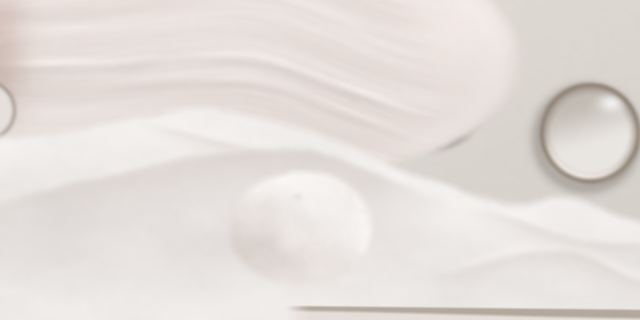
Reproduce this texture procedurally as a WebGL 1 fragment shader.

```glsl
precision highp float;
uniform vec2 u_resolution;

#define BACKDROP vec3(0.852, 0.830, 0.808)
#define BLUSH vec3(0.902, 0.868, 0.852)
#define CREAM vec3(0.950, 0.940, 0.932)
#define VALLEY vec3(0.898, 0.878, 0.870)
#define SHADE vec3(0.815, 0.778, 0.758)
#define RIM vec3(0.560, 0.510, 0.460)
#define DROP_CENTER vec2(1.844, 0.583)
#define DROP_RADIUS 0.157
#define STREAK_GAIN 0.110
#define MOTTLE_GAIN 0.050
#define GRAIN_GAIN 0.012

float hash(vec2 p) {
  return fract(sin(dot(p, vec2(127.1, 311.7))) * 43758.545);
}

float noise(vec2 p) {
  vec2 i = floor(p), f = fract(p);
  f = f * f * (3.0 - 2.0 * f);
  return mix(mix(hash(i), hash(i + vec2(1, 0)), f.x),
             mix(hash(i + vec2(0, 1)), hash(i + vec2(1, 1)), f.x), f.y);
}

float fbm(vec2 p) {
  float sum = 0.0, amp = 0.5;
  for (int i = 0; i < 4; i++) {
    sum += amp * noise(p);
    p = p * 2.03 + 7.3;
    amp *= 0.5;
  }
  return sum;
}

float bell(float d, float width) { return exp(-d * d / (width * width)); }

// Fades in over a..b and out over c..d
float span(float x, float a, float b, float c, float d) {
  return smoothstep(a, b, x) * (1.0 - smoothstep(c, d, x));
}

// Shadow that is crisp along its upper edge and fades downward
float foldShade(float below, float fade) {
  return smoothstep(-0.02, 0.016, below) * exp(-max(below, 0.0) / fade);
}

float ridgeLine(float x) {
  return 0.57 + 0.09 * smoothstep(0.0, 0.65, x) - 0.31 * smoothstep(0.6, 1.75, x)
       + 0.03 * bell(x - 1.76, 0.11) - 0.04 * smoothstep(1.8, 2.0, x);
}

float foldLine(float x) {
  return 0.35 + 0.18 * smoothstep(-0.25, 0.85, x) - 0.2 * smoothstep(0.9, 1.6, x);
}

vec3 blushSmear(vec3 col, vec2 p) {
  vec2 q = (p - vec2(1.0, 0.82)) / vec2(0.62, 0.36);
  q.x = max(q.x, 0.0);
  float edge = (length(q) - 1.0) * 0.45 + 0.025 * (fbm(p * 9.0) - 0.47);
  float flow = p.y + 0.17 * smoothstep(0.7, 1.45, p.x) - 0.04 * bell(p.x - 0.75, 0.4);
  float calm = 1.0 - smoothstep(1.25, 1.5, p.x);
  float streak = fbm(vec2(p.x * 1.8, flow * 20.0)) - 0.47;
  vec3 body = BLUSH + STREAK_GAIN * vec3(0.85, 1.0, 1.05) * streak * calm;
  float groove = flow - 0.785 + 0.015 * (noise(p * vec2(6.0, 2.0)) - 0.5);
  float reach = span(p.x, 0.0, 0.15, 1.1, 1.4) * (0.5 + noise(p * 7.0));
  body += reach * (0.03 * bell(groove - 0.014, 0.012) - 0.032 * bell(groove + 0.01, 0.014));
  float arc = groove + 0.075;
  body += reach * smoothstep(0.4, 0.8, p.x) * (0.022 * bell(arc - 0.012, 0.012) - 0.025 * bell(arc + 0.01, 0.014));
  body += 0.03 * bell(length(p - vec2(1.44, 0.9)), 0.16);
  body += 0.018 * smoothstep(0.75, 1.0, p.y);
  body += 0.014 * bell(edge + 0.05, 0.03);
  body -= vec3(0.09, 0.125, 0.14) * bell(p.x, 0.08) * bell(p.y - 0.84, 0.22);
  col = mix(col, body, 1.0 - smoothstep(-0.03, 0.016, edge));
  return col - 0.14 * bell(edge, 0.012) * bell(length(p - vec2(1.43, 0.54)), 0.06);
}

vec3 creamBody(vec3 col, vec2 p) {
  float depth = ridgeLine(p.x) - p.y + 0.03 * (fbm(p * 8.0) - 0.47);
  float below = foldLine(p.x) - p.y + 0.022 * (fbm(p * 9.0) - 0.47);
  float left = 1.0 - smoothstep(1.1, 1.45, p.x);
  vec3 body = mix(CREAM, VALLEY, smoothstep(0.02, 0.2, depth) * 0.5);
  vec3 hollow = mix(VALLEY, CREAM, smoothstep(0.26, 0.03, p.y) * 0.75);
  body = mix(body, hollow, smoothstep(-0.01, 0.03, below) * left);
  float ramp = smoothstep(0.0, 0.5, p.x);
  body = mix(body, SHADE, (0.3 + 0.2 * ramp) * foldShade(below, 0.075) * left);
  // Creases left of the crest and across the right slope
  float crest = mix(0.61, 0.53, smoothstep(0.4, 0.85, p.x)) - p.y;
  body = mix(body, SHADE, 0.45 * foldShade(crest, 0.025) * span(p.x, 0.42, 0.6, 0.7, 0.95));
  float upper = mix(0.34, 0.235, smoothstep(1.48, 1.9, p.x)) - p.y + 0.015 * (fbm(p * 8.0) - 0.47);
  body = mix(body, SHADE, 0.45 * foldShade(upper, 0.05) * smoothstep(1.4, 1.65, p.x));
  float lower = 0.13 + 0.08 * smoothstep(1.3, 1.7, p.x) - 0.1 * smoothstep(1.76, 2.05, p.x) - p.y;
  body = mix(body, SHADE, 0.35 * foldShade(lower, 0.035) * smoothstep(1.3, 1.5, p.x));
  body += 0.02 * bell(lower + 0.02, 0.02) * smoothstep(1.35, 1.6, p.x);
  // Rounded mound, lit from the upper right, melting into the base
  vec2 m = (p - vec2(0.94, 0.285)) / vec2(0.225, 0.185);
  float lit = dot(m, vec2(0.55, 0.7));
  vec3 mound = mix(vec3(0.872, 0.838, 0.818), vec3(0.955, 0.942, 0.932), smoothstep(-0.85, 0.55, lit));
  mound += 0.07 * (fbm(p * 12.0) - 0.47) - 0.05 * bell(length(p - vec2(0.93, 0.385)), 0.014);
  float cover = 1.0 - smoothstep(0.88, 1.06, length(m) + 0.12 * (fbm(p * 10.0) - 0.47));
  body = mix(body, mound, cover * smoothstep(0.06, 0.2, p.y));
  body += MOTTLE_GAIN * (fbm(p * vec2(5.0, 9.0) + 3.0) - 0.47);
  return mix(col, body, smoothstep(-0.02, 0.022, depth));
}

vec3 droplet(vec3 col, vec2 p, vec2 center, float radius) {
  vec2 q = (p - center) / radius;
  float r = length(q);
  col -= 0.15 * bell(length(q - vec2(-0.07, -0.1)) - 0.98, 0.15) * smoothstep(0.96, 1.02, r);
  vec3 inside = mix(vec3(0.76, 0.732, 0.702), vec3(0.915, 0.9, 0.885),
                    smoothstep(0.75, -0.35, q.y - 0.3 * q.x));
  inside = mix(inside, RIM, 0.7 * smoothstep(0.72, 1.0, r));
  inside += 0.14 * bell(r - 0.87, 0.06) * smoothstep(0.2, 0.9, dot(q, vec2(-0.3, -0.95)));
  inside = mix(inside, vec3(0.96), 0.9 * bell(length((q - vec2(0.42, 0.6)) * vec2(1.0, 1.4)), 0.24));
  col = mix(col, inside, 1.0 - smoothstep(0.95, 1.03, r));
  float weight = 0.6 + 0.2 * noise(q * 3.0);
  return mix(col, RIM, weight * bell(r - 0.965, 0.06));
}

void main() {
  vec2 p = gl_FragCoord.xy / u_resolution * vec2(2.0, 1.0);
  vec3 col = BACKDROP + 0.04 * (p.y - 0.6) - 0.015 * (p.x - 1.7);
  col = blushSmear(col, p);
  // Pale bead cut by the left border
  float bead = length(p - vec2(-0.045, 0.655)) - 0.09;
  col = mix(col, VALLEY, 1.0 - smoothstep(-0.01, 0.005, bead));
  col = mix(col, RIM, 0.45 * bell(bead, 0.009));
  col = creamBody(col, p);
  col = droplet(col, p, DROP_CENTER, DROP_RADIUS);
  // Dark slit along the base
  float slit = 0.044 - 0.011 * (p.x - 0.9) - p.y;
  float thick = 0.008 + 0.012 * smoothstep(0.9, 2.0, p.x);
  float start = smoothstep(0.88, 0.98, p.x);
  col = mix(col, BLUSH, start * smoothstep(0.0, 0.015, slit));
  col = mix(col, vec3(0.68, 0.635, 0.585), 0.9 * start * span(slit, -0.005, 0.005, thick, thick + 0.014));
  col += GRAIN_GAIN * (fbm(p * 45.0) - 0.47);
  gl_FragColor = vec4(clamp(col, 0.0, 1.0), 1.0);
}
```
